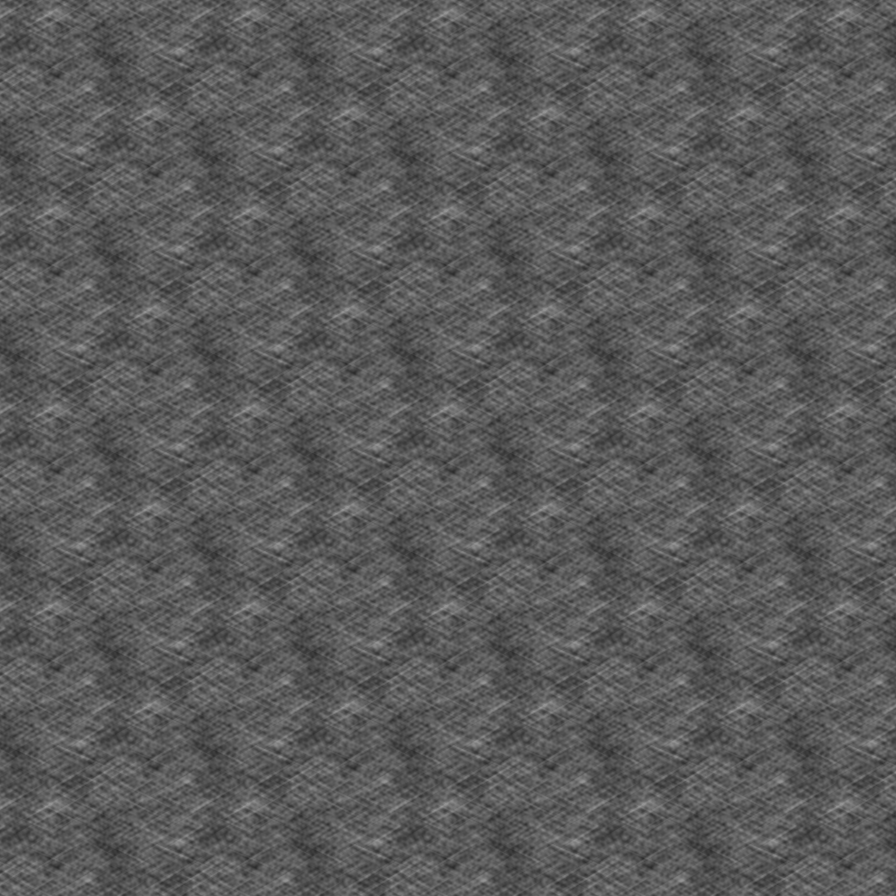
Give the GLSL for this texture, as a Shadertoy shader.

```glsl
// Gray cross-hatched scratched cloth, repeating in a half-drop diamond layout.

// Pseudo-random unit gradient for an integer cell.
vec2 cellGradient(ivec2 cell, uint seed) {
    uint h = uint(cell.x) * 1597334677u ^ uint(cell.y) * 3812015801u ^ seed * 2654435769u;
    h = (h ^ (h >> 15)) * 2246822519u;
    h = (h ^ (h >> 13)) * 3266489917u;
    h ^= h >> 16;
    float angle = float(h & 65535u) / 65536.0 * 6.28319;
    return vec2(cos(angle), sin(angle));
}

// Gradient noise of period 1 in q. The integer rows "along" and "across"
// give the cell frequencies, so their directions and lengths shape the strokes.
float tiledNoise(vec2 q, vec2 along, vec2 across, uint seed) {
    vec2 p = vec2(dot(q, along), dot(q, across));
    vec2 f = fract(p);
    ivec2 base = ivec2(floor(p)), a = ivec2(along), b = ivec2(across);
    int count = abs(a.x * b.y - a.y * b.x);
    vec2 blend = f * f * f * (f * (f * 6.0 - 15.0) + 10.0);
    float sum = 0.0;
    for (int i = 0; i < 4; i++) {
        ivec2 corner = ivec2(i & 1, i >> 1);
        ivec2 c = base + corner;
        // Cells that differ by a whole tile share one wrapped index.
        ivec2 index = ivec2(b.y * c.x - a.y * c.y, a.x * c.y - b.x * c.x);
        index = (index % count + count) % count;
        vec2 w = mix(1.0 - blend, blend, vec2(corner));
        sum += w.x * w.y * dot(cellGradient(index, seed), f - vec2(corner));
    }
    return sum;
}

// Soft round patch that repeats with the tile.
float patchAt(vec2 q, vec2 center, float sharpness) {
    vec2 d = fract(q - center + 0.5) - 0.5;
    return exp(-sharpness * dot(d, d));
}

void mainImage(out vec4 fragColor, in vec2 fragCoord) {
    vec2 uv = fragCoord / iResolution.y;

    // Diagonal tile axes: about four and a half repeats each way.
    vec2 r = (uv - vec2(0.208, 0.902)) * 4.53;
    vec2 q = vec2(r.x + r.y, r.x - r.y);

    // Broad light and dark wear.
    float wear = 0.10 * tiledNoise(q, vec2(4, 1), vec2(-1, 4), 1u);
    wear += 0.035 * patchAt(q, vec2(-0.18, -0.06), 45.0);
    wear += 0.035 * patchAt(q, vec2(0.26, 0.46), 40.0);
    wear += 0.030 * patchAt(q, vec2(0.14, -0.22), 50.0);
    wear -= 0.035 * patchAt(q, vec2(-0.38, -0.42), 30.0);
    wear -= 0.030 * patchAt(q, vec2(-0.18, 0.42), 30.0);
    wear -= 0.060 * patchAt(q, vec2(0.0), 250.0);

    // Fine hatching, rising and falling to the right.
    float rising = tiledNoise(q, vec2(5, 1), vec2(9, -35), 2u)
                 + 0.5 * tiledNoise(q, vec2(8, 3), vec2(7, -22), 3u);
    float falling = tiledNoise(q, vec2(2, 5), vec2(34, -11), 4u)
                  + 0.5 * tiledNoise(q, vec2(2, 8), vec2(22, -7), 5u);
    float hatch = 0.12 * (rising + falling);

    // Sparse long pale scratches.
    float scratch = max(tiledNoise(q, vec2(2, 1), vec2(8, -31), 6u) - 0.2, 0.0)
                  + max(tiledNoise(q, vec2(1, 2), vec2(30, -11), 7u) - 0.2, 0.0);

    // Fibre grain.
    float grain = tiledNoise(q, vec2(31, 13), vec2(-13, 31), 8u);

    float gray = 0.345 + wear + hatch * (1.0 + 3.0 * wear) + 0.22 * scratch + 0.11 * grain;
    fragColor = vec4(vec3(clamp(gray, 0.16, 0.58)), 1.0);
}
```
